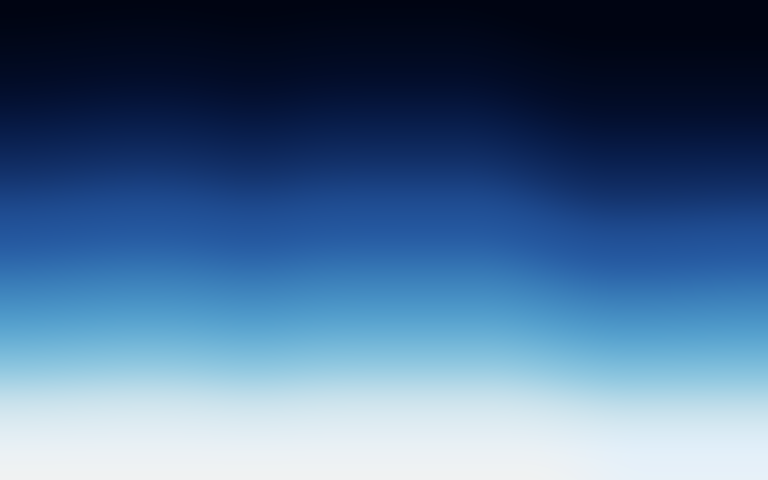
Write a Shadertoy shader that draws this background.

```glsl
#define RIGHT_DROP 0.068
#define RIGHT_START 0.61
#define RIGHT_END 0.81
#define LEFT_DROP 0.022
#define FOLD_DROP 0.020
#define FOLD_X 0.33
#define FOLD_WIDTH 0.075
#define COOL_TINT vec3(-0.035, -0.005, 0.025)

const int LAST = 12;

// Sky colours at equal steps, from the pale ground haze to the dark top
const vec3 SKY[13] = vec3[13](
    vec3(240, 242, 242), vec3(230, 239, 244), vec3(202, 226, 236),
    vec3(138, 196, 222), vec3(88, 162, 206), vec3(60, 128, 186),
    vec3(40, 94, 164), vec3(30, 74, 142), vec3(18, 48, 104),
    vec3(8, 28, 72), vec3(3, 14, 44), vec3(1, 8, 28), vec3(0, 4, 18));

vec3 skyStop(int i) {
    return SKY[clamp(i, 0, LAST)] / 255.0;
}

// Smooth cubic blend through neighbouring stops
vec3 skyColor(float height) {
    float s = clamp(height, 0.0, 1.0) * float(LAST);
    int i = int(floor(s));
    float t = s - float(i);
    vec3 a = skyStop(i - 1), b = skyStop(i);
    vec3 c = skyStop(i + 1), d = skyStop(i + 2);
    return b + 0.5 * t * (c - a + t * (2.0 * a - 5.0 * b + 4.0 * c - d
         + t * (3.0 * (b - c) + d - a)));
}

float bell(float x, float center, float width) {
    float q = (x - center) / width;
    return exp(-q * q);
}

// How far the bands sink along the width
float bandDrop(vec2 uv) {
    float lean = 0.06 * (0.5 - uv.y);
    float right = smoothstep(RIGHT_START, RIGHT_END, uv.x - lean);
    float recovery = 0.012 * smoothstep(0.82, 1.0, uv.x) * bell(uv.y, 0.48, 0.2);
    float left = LEFT_DROP * (1.0 - smoothstep(0.0, 0.2, uv.x));
    float fold = FOLD_DROP * bell(uv.x, FOLD_X, FOLD_WIDTH);
    float fade = mix(0.45, 1.0, smoothstep(0.15, 0.65, uv.y));
    return (RIGHT_DROP * right + left + fold) * fade - recovery;
}

void mainImage(out vec4 fragColor, in vec2 fragCoord) {
    vec2 uv = fragCoord / iResolution.xy;
    vec3 color = skyColor(uv.y + bandDrop(uv) * smoothstep(0.0, 0.15, uv.y));

    // Cooler haze in the lower right
    float haze = 1.0 - smoothstep(0.0, 0.18, uv.y);
    color += COOL_TINT * haze * smoothstep(0.68, 0.85, uv.x);

    fragColor = vec4(clamp(color, 0.0, 1.0), 1.0);
}
```
